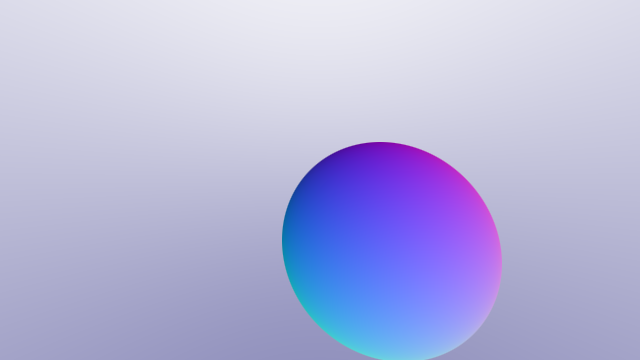
A Shadertoy shader for this background:

```glsl
// A sphere tinted by its surface normals, seen in wide perspective before a pale lilac sky.

#define SPHERE_CENTER vec3(0.3, -0.3, 1.0)
#define SPHERE_RADIUS 0.5
#define FOCAL_LENGTH  1.0
#define ZENITH_COLOR  vec3(1.0, 1.0, 1.0)
#define NADIR_COLOR   vec3(0.5, 0.5, 0.7)

// Vertical gradient over the view direction
vec3 skyColor(vec3 ray) {
    return mix(NADIR_COLOR, ZENITH_COLOR, 0.5 + 0.5 * ray.y);
}

// Normal mapped to colour, with green growing downward and blue toward the eye
vec3 normalColor(vec3 normal) {
    return 0.5 + 0.5 * normal * vec3(1.0, -1.0, -1.0);
}

void mainImage(out vec4 fragColor, in vec2 fragCoord) {
    // Camera at the origin, looking along +z
    vec2 uv = (2.0 * fragCoord - iResolution.xy) / iResolution.y;
    vec3 ray = normalize(vec3(uv, FOCAL_LENGTH));

    // Ray-sphere intersection; the discriminant is positive inside the outline
    float along = dot(ray, SPHERE_CENTER);
    float discriminant = along * along - dot(SPHERE_CENTER, SPHERE_CENTER)
                       + SPHERE_RADIUS * SPHERE_RADIUS;
    float hitDistance = along - sqrt(max(discriminant, 0.0));
    vec3 normal = normalize(ray * hitDistance - SPHERE_CENTER);

    // Smooth outline about one pixel wide
    float edgeWidth = max(fwidth(discriminant), 1e-5);
    float coverage = clamp(0.5 + discriminant / edgeWidth, 0.0, 1.0);

    fragColor = vec4(mix(skyColor(ray), normalColor(normal), coverage), 1.0);
}
```
